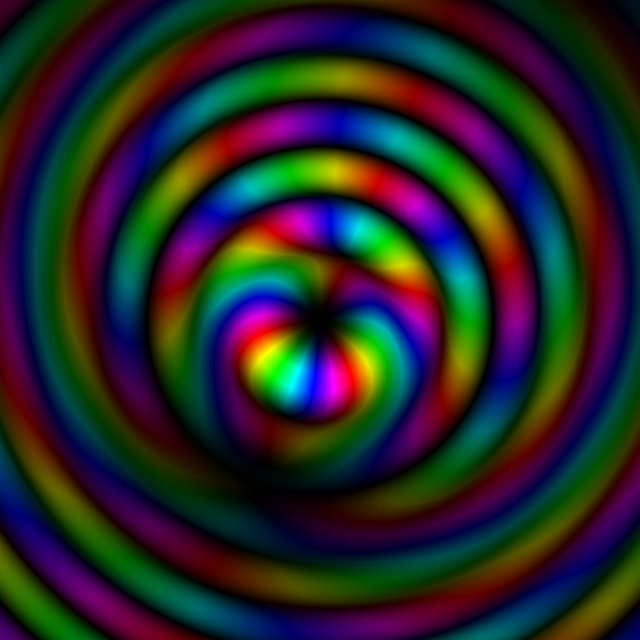
Give the GLSL for this background, as a three.js fragment shader.

```glsl
// Two circular standing waves with three and four twists overlap and interfere.
// Each is a Bessel profile times a rotating phase; the phase of their sum sets
// the hue and its size sets the brightness.

varying vec2 vUv;

const float PI = 3.14159265;
const int BESSEL_STEPS = 32;

const vec2 CENTER = vec2(0.5, 0.5);
const float INNER_TWISTS = 3.0;
const float OUTER_TWISTS = 4.0;
const float INNER_WAVENUMBER = 48.0;   // radians per canvas width
const float OUTER_WAVENUMBER = 40.9;
const float INNER_PHASE = 160.0;       // degrees
const float OUTER_PHASE = 270.0;
const float BRIGHTNESS = 1.6;

// Bessel function of integer order, by the midpoint rule on its integral
float bessel(float order, float x) {
  float sum = 0.0;
  for (int i = 0; i < BESSEL_STEPS; i++) {
    float t = PI * (float(i) + 0.5) / float(BESSEL_STEPS);
    sum += cos(order * t - x * sin(t));
  }
  return sum / float(BESSEL_STEPS);
}

// Complex value of one twisted wave
vec2 twistedWave(float radius, float angle, float twists, float wavenumber, float phase) {
  float turn = twists * angle + radians(phase);
  return bessel(twists, wavenumber * radius) * vec2(cos(turn), sin(turn));
}

// Fully saturated colour wheel, hue in turns
vec3 hueColor(float hue) {
  vec3 ramp = abs(fract(hue + vec3(0.0, 2.0, 1.0) / 3.0) * 6.0 - 3.0);
  return clamp(ramp - 1.0, 0.0, 1.0);
}

void main() {
  vec2 p = vUv - CENTER;
  float radius = length(p);
  float angle = radius > 0.0 ? atan(p.y, p.x) : 0.0;

  // Interference of both waves
  vec2 wave = twistedWave(radius, angle, INNER_TWISTS, INNER_WAVENUMBER, INNER_PHASE)
            + twistedWave(radius, angle, OUTER_TWISTS, OUTER_WAVENUMBER, OUTER_PHASE);

  // Phase to hue, magnitude to brightness
  float magnitude = length(wave);
  float hue = magnitude > 0.0 ? atan(wave.y, wave.x) / (2.0 * PI) : 0.0;
  float value = min(BRIGHTNESS * magnitude, 1.0);
  gl_FragColor = vec4(hueColor(hue) * value, 1.0);
}
```
